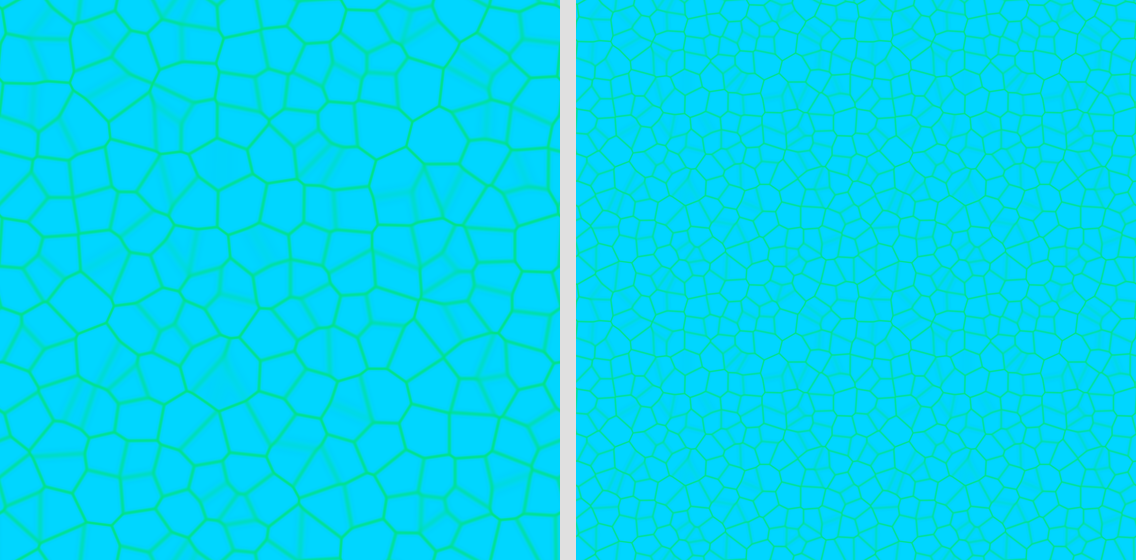
Left, the tile; right, the same tile 2 across and 2 down.
Give the GLSL for this pattern, as a Shadertoy shader.

```glsl
// Tiling cellular net: soft green walls between cyan Voronoi cells.
// Nearby seeds are blended with Gaussian weights; the spread of the blended
// seeds marks the walls, so walls between close seeds turn wide and faint.

#define CELLS 15          // grid cells per canvas side (whole, so it tiles)
#define SHARPNESS 28.0    // higher gives thinner walls
#define SATURATION 0.12   // seed spread at which a wall is half strength
#define HALO_TONE 0.02    // wall tone at which the inner rim is strongest
#define HALO_DEPTH 0.012  // darkening of that rim
#define SEED 41u
#define CELL_COLOR vec3(0.0, 0.84, 1.0)
#define WALL_COLOR vec3(0.0, 0.895, 0.45)

// Integer hash (PCG style), two values in 0..1
vec2 hash2(uvec2 v) {
    v = v * 1664525u + 1013904223u;
    v.x += v.y * 1664525u;
    v.y += v.x * 1664525u;
    v ^= v >> 16u;
    v.x += v.y * 1664525u;
    v.y += v.x * 1664525u;
    v ^= v >> 16u;
    return vec2(v & 65535u) / 65535.0;
}

// Random seed position inside a grid cell, wrapped at the canvas edges
vec2 seedOffset(ivec2 cell) {
    ivec2 wrapped = (cell + CELLS) % CELLS;
    return hash2(uvec2(wrapped) + SEED);
}

// Variance of the seed positions under weights that favour the nearest seed
float seedSpread(vec2 p) {
    ivec2 home = ivec2(floor(p));
    float weightSum = 0.0;
    float squareSum = 0.0;
    vec2 offsetSum = vec2(0.0);
    for (int y = -2; y <= 2; y++) {
        for (int x = -2; x <= 2; x++) {
            ivec2 cell = home + ivec2(x, y);
            vec2 toSeed = vec2(cell) + seedOffset(cell) - p;
            float squared = dot(toSeed, toSeed);
            float weight = exp(-SHARPNESS * squared);
            weightSum += weight;
            squareSum += weight * squared;
            offsetSum += weight * toSeed;
        }
    }
    vec2 mean = offsetSum / weightSum;
    return max(squareSum / weightSum - dot(mean, mean), 0.0);
}

void mainImage(out vec4 fragColor, in vec2 fragCoord) {
    vec2 uv = fragCoord / iResolution.xy;
    float spread = seedSpread(uv * float(CELLS));

    // Compress the spread so that most walls get a similar strength
    float wall = spread / (spread + SATURATION);
    vec3 color = mix(CELL_COLOR, WALL_COLOR, wall);

    // Faint deeper blue rim just inside each wall
    float rim = wall / HALO_TONE;
    color.g -= HALO_DEPTH * rim * exp(1.0 - rim);

    fragColor = vec4(color, 1.0);
}
```
